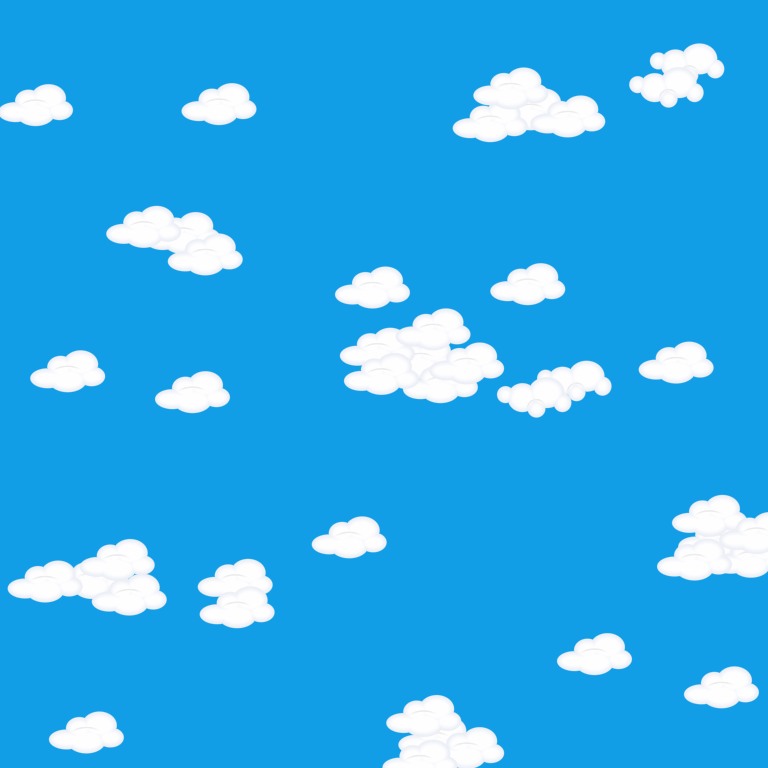
Reproduce this pattern procedurally as a three.js fragment shader.

```glsl
// Small white cartoon clouds scattered over a flat blue sky, alone or in piles.
// A jittered grid seeds each pile; its clouds are painted one over another,
// and every cloud is a union of five ellipses with a pale shaded rim.

varying vec2 vUv;

const vec3 SKY = vec3(0.07, 0.62, 0.90);
const vec3 WHITE = vec3(0.995, 0.995, 1.0);
const vec3 RIM = vec3(0.925, 0.935, 0.965);
const float CELLS = 5.0;          // grid cells across the canvas
const float CLOUD_UNIT = 0.0013;  // one cloud unit in canvas units
const float EDGE = 0.8;           // half width of the soft outline, cloud units
const int MAX_CLOUDS = 6;

float hash(vec2 p) {
  return fract(sin(dot(p, vec2(127.1, 311.7))) * 43758.5453);
}

// Approximate signed distance to an ellipse
float ellipse(vec2 p, vec2 center, vec2 radii) {
  vec2 q = p - center;
  float k = length(q / radii);
  return (k + 0.001) * (k - 1.0) / (length(q / (radii * radii)) + 0.0001);
}

// One puff, blended from the smooth cloud to the lumpy one;
// each shape holds the center in xy and the radii in zw
float puff(vec2 p, vec4 smoothShape, vec4 lumpyShape, float lumpy) {
  vec4 s = mix(smoothShape, lumpyShape, lumpy);
  return ellipse(p, s.xy, s.zw);
}

// Returns the distance to the cloud and the strength of its inner crease
vec2 cloud(vec2 p, float lumpy) {
  float left = puff(p, vec4(-20.0, -7.0, 17.5, 10.0), vec4(-29.0, 1.0, 8.5, 8.5), lumpy);
  float crown = puff(p, vec4(-7.0, 4.0, 13.5, 11.5), vec4(-12.0, -2.0, 15.0, 14.5), lumpy);
  float top = puff(p, vec4(13.0, 7.0, 17.5, 14.0), vec4(12.0, 3.0, 18.0, 15.5), lumpy);
  float right = puff(p, vec4(24.0, -5.0, 13.5, 10.0), vec4(28.0, -7.0, 9.0, 9.5), lumpy);
  float belly = puff(p, vec4(0.0, -8.0, 19.5, 13.0), vec4(2.0, -13.0, 9.0, 9.0), lumpy);
  float d = min(min(min(left, crown), min(top, right)), belly);

  float line = 1.0 - smoothstep(0.2, 1.3, abs(belly));
  float inside = smoothstep(2.0, 6.0, -d);
  float span = smoothstep(-17.0, -6.0, p.x) * (1.0 - smoothstep(4.0, 14.0, p.x));
  return vec2(d, line * inside * span);
}

// Paints one cloud over the color below it
vec3 paintCloud(vec3 below, vec2 p, float lumpy) {
  if (abs(p.x) > 45.0 || abs(p.y) > 30.0) return below;
  vec2 shape = cloud(p, lumpy);
  vec3 body = mix(RIM, WHITE, smoothstep(0.0, 6.5, -shape.x));
  body -= 0.07 * shape.y;
  return mix(below, body, 1.0 - smoothstep(-EDGE, EDGE, shape.x));
}

// Evenly spread value that decides how many clouds a cell holds
float cloudCount(vec2 cell) {
  float rank = fract(dot(cell, vec2(0.7549, 0.5698)) + 0.31);
  float fullness = (rank - 0.2) / 0.8;
  return fullness < 0.0 ? 0.0 : 1.0 + floor(6.0 * pow(fullness, 2.5));
}

// Paints the pile of clouds that belongs to one cell
vec3 paintPile(vec3 below, vec2 uv, vec2 cell) {
  vec2 jitter = vec2(hash(cell + 3.7), hash(cell + 19.3)) - 0.5;
  vec2 center = (cell + 0.5 + 0.8 * jitter) / CELLS;
  float count = cloudCount(cell);
  float lumpy = step(0.9, hash(cell + 41.9));
  float turn = 6.2832 * hash(cell + 7.1);
  vec3 color = below;

  for (int i = 0; i < MAX_CLOUDS; i++) {
    float n = float(i);
    if (n >= count) break;
    float angle = turn + 2.4 * n;
    float reach = min(n, 1.0) * mix(0.045, 0.065, hash(cell + n * 5.3));
    vec2 offset = reach * vec2(cos(angle), 0.62 * sin(angle));
    color = paintCloud(color, (uv - center - offset) / CLOUD_UNIT, lumpy);
  }
  return color;
}

void main() {
  vec2 home = floor(vUv * CELLS);
  vec3 color = SKY;

  // Piles may reach into neighboring cells
  for (int y = -1; y <= 1; y++) {
    for (int x = -1; x <= 1; x++) {
      color = paintPile(color, vUv, home + vec2(float(x), float(y)));
    }
  }
  gl_FragColor = vec4(color, 1.0);
}
```
